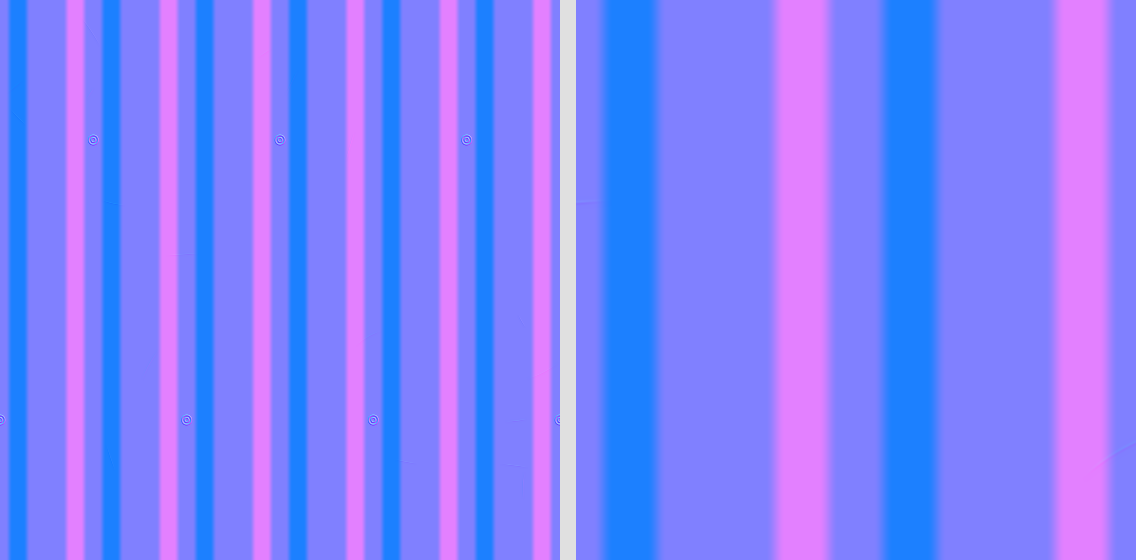
Left: the whole. Right: its middle third, enlarged.
Write a Shadertoy shader that draws this texture map.

```glsl
const float TAU = 6.2831853;

float hash(float seed) {
    return fract(sin(seed * 12.9898 + 4.137) * 4375.85);
}

// Signed offset to the nearest multiple of period
float wrapOffset(float x, float period) {
    return (fract(x / period + 0.5) - 0.5) * period;
}

vec2 wrapOffset(vec2 p, vec2 period) {
    return (fract(p / period + 0.5) - 0.5) * period;
}

// Sideways tilt of a folded sheet: one falling and one rising flank per fold
float corrugationTilt(float x, float folds, float flankCentre, float steepness) {
    float phase = wrapOffset(x * folds, 1.0);
    float fromFlank = abs(abs(phase) - flankCentre);
    float flank = 1.0 - smoothstep(0.060, 0.130, fromFlank);
    return -sign(phase) * flank * steepness;
}

float hexRadius(vec2 p) {
    p = abs(p);
    return max(p.y, dot(p, vec2(0.866, 0.5)));
}

// Round washer rim around a six-sided head
vec2 boltTilt(vec2 p, float radius, float strength) {
    float r = length(p) / radius;
    float head = hexRadius(p) / radius * 1.05;
    float q = mix(head, r, smoothstep(0.55, 0.8, r));
    float ridges = cos(2.0 * TAU * q);
    float extent = smoothstep(0.05, 0.3, r) * (1.0 - smoothstep(0.95, 1.2, r));
    return p / max(length(p), 1e-5) * ridges * extent * strength;
}

// Rows of bolts, every second row shifted by half a step
vec2 boltRowsTilt(vec2 uv, float columns, float rows) {
    float row = floor(uv.y * rows);
    float shift = 0.5 * mod(row, 2.0) / columns;
    vec2 centre = vec2(shift, (row + 0.5) / rows);
    vec2 local = wrapOffset(uv - centre, vec2(1.0 / columns, 1.0));
    return boltTilt(local, 0.0095, 0.30);
}

// A faint, slightly bent groove
vec2 scratchTilt(vec2 p, float angle, float halfLength, float bend, float width) {
    vec2 along = vec2(cos(angle), sin(angle));
    vec2 across = vec2(-along.y, along.x);
    float s = dot(p, along);
    float d = (dot(p, across) - bend * s * s) / width;
    float fade = 1.0 - smoothstep(0.3 * halfLength, halfLength, abs(s));
    return across * d * exp(-d * d) * fade;
}

vec2 scratchesTilt(vec2 uv, int count, float strength) {
    vec2 tilt = vec2(0.0);
    for (int i = 0; i < count; i++) {
        float seed = float(i) * 5.0;
        vec2 centre = vec2(hash(seed), hash(seed + 1.0));
        float angle = hash(seed + 2.0) * TAU;
        float halfLength = mix(0.012, 0.035, hash(seed + 3.0));
        float bend = (hash(seed + 4.0) - 0.5) * 8.0;
        vec2 local = wrapOffset(uv - centre, vec2(1.0));
        tilt += scratchTilt(local, angle, halfLength, bend, 0.0010);
    }
    return tilt * strength;
}

void mainImage(out vec4 fragColor, in vec2 fragCoord) {
    vec2 uv = fragCoord / iResolution.xy;

    vec2 tilt = vec2(corrugationTilt(uv.x, 6.0, 0.193, 0.39), 0.0);
    tilt += boltRowsTilt(uv, 3.0, 2.0);
    tilt += scratchesTilt(uv, 18, 0.09);

    // Tilt stored in red and green, upward component held at full blue
    fragColor = vec4(clamp(0.5 + tilt, 0.0, 1.0), 1.0, 1.0);
}
```
